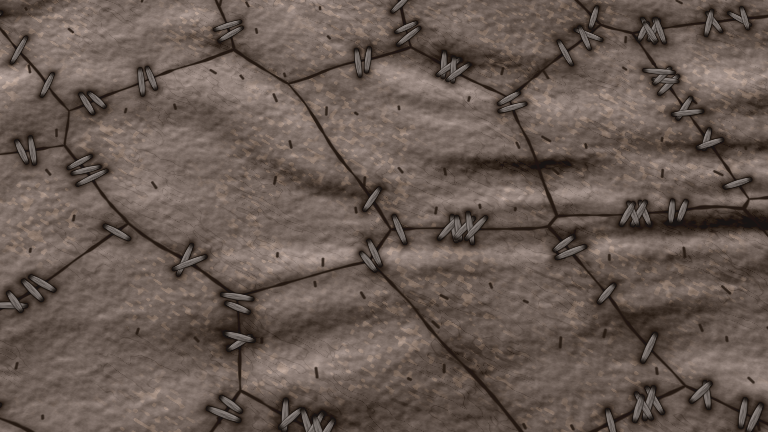
A Shadertoy shader for this texture:

```glsl
// Worn leather hide sewn from irregular patches, seen at a slight tilt.
// Skewed Voronoi borders form the seams; thong stitches are scattered and
// snapped onto them. Stretched noise, lit from above, makes folds and grain.

float hash(vec2 p) {
    vec3 q = fract(p.xyx * 0.1031);
    q += dot(q, q.yzx + 33.33);
    return fract((q.x + q.y) * q.z);
}

vec2 hash2(vec2 p) { return vec2(hash(p), hash(p + 71.7)); }

mat2 rotation(float a) { return mat2(cos(a), sin(a), -sin(a), cos(a)); }

float noise(vec2 p) {
    vec2 i = floor(p), f = fract(p);
    f = f * f * f * (f * (f * 6.0 - 15.0) + 10.0);
    return mix(mix(hash(i), hash(i + vec2(1, 0)), f.x),
               mix(hash(i + vec2(0, 1)), hash(i + vec2(1, 1)), f.x), f.y);
}

float fbm(vec2 p) {
    float sum = 0.0, amp = 0.53;
    for (int i = 0; i < 4; i++) {
        sum += amp * noise(p);
        p = rotation(0.6) * p * 2.03 + 17.0;
        amp *= 0.5;
    }
    return sum;
}

// Nearest seam: xy = direction towards it, z = distance
vec3 seam(vec2 p) {
    p += 0.014 * (vec2(noise(p * 9.0), noise(p * 9.0 + 40.0)) - 0.5);
    mat2 skew = mat2(2.0, -0.25, 1.1, 2.1);
    vec2 q = skew * p, base = floor(q), home = base, toSite = vec2(9.0);
    for (int j = -1; j <= 1; j++)
    for (int i = -1; i <= 1; i++) {
        vec2 id = base + vec2(i, j);
        vec2 r = id + 0.18 + 0.64 * hash2(id) - q;
        if (dot(r, r) < dot(toSite, toSite)) { toSite = r; home = id; }
    }
    vec3 best = vec3(0.0, 1.0, 9.0);
    for (int j = -2; j <= 2; j++)
    for (int i = -2; i <= 2; i++) {
        if (i == 0 && j == 0) continue;
        vec2 id = home + vec2(i, j);
        vec2 r = id + 0.18 + 0.64 * hash2(id) - q;
        vec2 n = normalize(r - toSite), slope = n * skew;
        float d = dot(0.5 * (r + toSite), n) / length(slope);
        if (d < best.z) best = vec3(normalize(slope), d);
    }
    return best;
}

// Stitch groups: x = coverage, y = tone, z = contact shadow
vec3 stitches(vec2 p, float px) {
    const float cell = 0.13;
    vec3 result = vec3(0.0);
    for (int j = -1; j <= 1; j++)
    for (int i = -1; i <= 1; i++) {
        vec2 id = floor(p / cell) + vec2(i, j);
        vec2 centre = (id + 0.2 + 0.6 * hash2(id + 9.0)) * cell;
        if (distance(p, centre) > 0.17 || hash(id + 3.3) > 0.82) continue;
        vec3 s = seam(centre);
        if (s.z > 0.06) continue;
        centre += s.xy * s.z;

        float kind = hash(id + 5.1);
        int count = kind < 0.33 ? 1 : kind < 0.88 ? 2 : 4;
        bool crossed = kind > 0.62;
        float lean = (hash(id + 8.2) - 0.5) * 0.9;
        for (int k = 0; k < count; k++) {
            float alternate = k % 2 == 0 ? 1.0 : -1.0;
            float turn = lean + (crossed ? 0.42 * alternate : 0.12 * alternate);
            float spacing = crossed ? 0.014 : 0.026;
            vec2 along = rotation(turn) * s.xy;
            vec2 side = vec2(-s.y, s.x) * (float(k) - 0.5 * float(count - 1));
            vec2 v = p - centre - side * spacing;
            float len = 0.026 + 0.012 * hash(id + float(k) * 2.7);
            float u = dot(v, along), w = dot(v, vec2(-along.y, along.x));
            float radius = 0.0085 - 0.003 * min(u * u / (len * len), 1.0);
            float d = length(vec2(max(abs(u) - len, 0.0), w)) - radius;
            float lit = dot(v - along * u, vec2(-0.35, 0.94)) / radius;
            float tone = 0.45 + 0.13 * lit + 0.12 * (noise(vec2(u * 70.0, w * 500.0)) - 0.5);
            tone *= 1.0 - 0.75 * smoothstep(len * 0.65, len + 0.005, abs(u));
            tone *= 1.0 - 0.6 * smoothstep(0.65, 1.0, abs(w) / radius);
            float cover = smoothstep(px, -px, d);
            result.y = mix(result.y, tone, cover);
            result.x = max(result.x, cover);
            float dark = exp(-max(d, 0.0) * 100.0) * (0.5 + 0.4 * smoothstep(0.4, 1.0, abs(u) / len));
            result.z = max(result.z, dark);
        }
    }
    return result;
}

// Small slits and holes, one per chosen grid cell
float pits(vec2 p, float px) {
    vec2 id = floor(p / 0.095);
    vec2 v = p - (id + 0.25 + 0.5 * hash2(id + 20.0)) * 0.095;
    v = rotation(0.4 + 1.6 * hash(id + 31.0)) * v;
    float len = 0.002 + 0.009 * hash(id + 44.0);
    float d = length(vec2(max(abs(v.x) - len, 0.0), v.y)) - 0.0032;
    return step(hash(id + 57.0), 0.38) * smoothstep(px, -px, d);
}

float folds(vec2 p) {
    p.y += 0.13 * fbm(p * 2.1) + 0.10 * p.x * noise(p * 1.3 + 5.0);
    return noise(p * vec2(1.9, 7.5)) + 0.4 * noise(p * vec2(3.6, 15.0) + 8.0);
}

void mainImage(out vec4 fragColor, in vec2 fragCoord) {
    vec2 uv = fragCoord / iResolution.y;
    float px = 1.0 / iResolution.y;
    vec2 p = vec2((uv.x - 0.89) * (0.93 + 0.2 * uv.y), uv.y * (0.93 + 0.16 * uv.y)) + 6.0;

    // Folds and broad mottling
    vec2 light = vec2(-0.005, 0.012);
    float tone = 0.432 + 0.07 * (uv.y - 0.5) - 0.03 * (uv.x - 0.89);
    tone += 0.55 * (folds(p - light) - folds(p + light));
    tone += 0.16 * (fbm(p * 5.0) - 0.5);

    // Grain, diagonal creases and scuffs
    vec2 g = p * vec2(48.0, 70.0);
    tone += 0.20 * (fbm(g) - fbm(g + vec2(-0.3, 0.6)));
    vec2 c = rotation(0.55) * p;
    float crease = 1.0 - abs(2.0 * noise(c * vec2(16.0, 85.0) + fbm(p * 12.0) * 3.0) - 1.0);
    tone -= 0.06 * smoothstep(0.8, 1.0, crease) * smoothstep(0.35, 0.65, noise(p * 7.0));
    float scuff = smoothstep(0.62, 0.85, noise(c * vec2(75.0, 130.0)));
    scuff *= smoothstep(0.38, 0.62, fbm(p * 6.0 + 30.0));

    // Seam: rounded lips around a dark, uneven gap
    vec3 s = seam(p);
    tone += 0.06 * dot(s.xy, vec2(-0.3, 0.95)) * exp(-s.z * 28.0);
    tone *= 1.0 - 0.3 * exp(-s.z * 75.0);
    float gap = 0.0016 + 0.0032 * noise(p * 38.0);
    tone = mix(tone, 0.12, 0.92 * smoothstep(gap + px, gap - px, s.z));
    tone = mix(tone, 0.13, 0.85 * pits(p, px));

    // Stitches over the leather
    vec3 stitch = stitches(p, px);
    tone *= 1.0 - 0.75 * stitch.z;
    tone = mix(tone, stitch.y, stitch.x);

    vec3 colour = mix(vec3(0.31, 0.26, 0.23), vec3(0.52, 0.46, 0.43), (tone - 0.31) / 0.21);
    colour += vec3(0.10, 0.08, 0.06) * scuff * (1.0 - stitch.x) * smoothstep(0.2, 0.35, tone);
    colour = mix(colour, vec3(dot(colour, vec3(0.33))) + 0.01, 0.45 * stitch.x);
    fragColor = vec4(max(colour, vec3(0.09, 0.075, 0.07)), 1.0);
}
```
